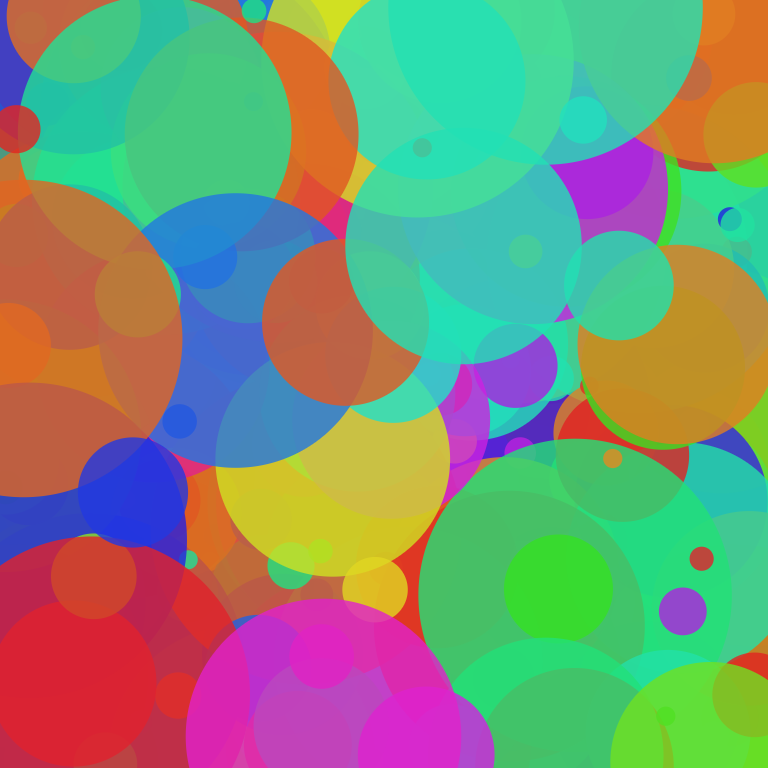
Reproduce this background procedurally as a Shadertoy shader.

```glsl
float hash(float n) {
    return fract(sin(n * 12.9898) * 43758.5453);
}

// Rise from 0 to 1 between two bounds, in a straight line
float ramp(float lo, float hi, float x) {
    return clamp((x - lo) / (hi - lo), 0.0, 1.0);
}

// Spread an even value over the hue wheel, skipping between colour families
float weightedHue(float u) {
    float orange = -0.02 + 0.12 * ramp(0.0, 0.31, u);
    float lime = 0.05 * step(0.31, u) + 0.17 * ramp(0.31, 0.49, u);
    float teal = 0.08 * step(0.49, u) + 0.08 * ramp(0.49, 0.75, u);
    float blue = 0.09 * step(0.75, u) + 0.12 * ramp(0.75, 0.88, u);
    float magenta = 0.09 * step(0.88, u) + 0.13 * ramp(0.88, 1.0, u);
    return orange + lime + teal + blue + magenta;
}

vec3 hsv(float hue, float saturation, float value) {
    vec3 rgb = clamp(abs(fract(hue + vec3(0.0, 2.0, 1.0) / 3.0) * 6.0 - 3.0) - 1.0, 0.0, 1.0);
    return value * mix(vec3(1.0), rgb, saturation);
}

void mainImage(out vec4 fragColor, in vec2 fragCoord) {
    vec2 uv = fragCoord / iResolution.y;
    float aspect = iResolution.x / iResolution.y;
    vec3 color = vec3(0.3, 0.6, 0.5);

    // Translucent discs, painted back to front
    for (int i = 0; i < 260; i++) {
        float id = float(i) + 1.0;

        // An even four-way sequence keeps places, hues and sizes balanced
        vec4 even = fract(id * vec4(0.85667, 0.73389, 0.6287, 0.5386));
        vec2 jitter = 0.3 * vec2(hash(id), hash(id + 311.7));
        vec2 center = fract(even.xy + jitter) * vec2(aspect, 1.0);
        float radius = 0.012 + 0.21 * pow(even.w, 1.8);

        // One pixel of edge smoothing
        float edge = (length(uv - center) - radius) * iResolution.y;
        float coverage = clamp(0.5 - edge, 0.0, 1.0);
        color = mix(color, hsv(weightedHue(even.z), 0.85, 0.88), 0.8 * coverage);
    }

    fragColor = vec4(color, 1.0);
}
```
